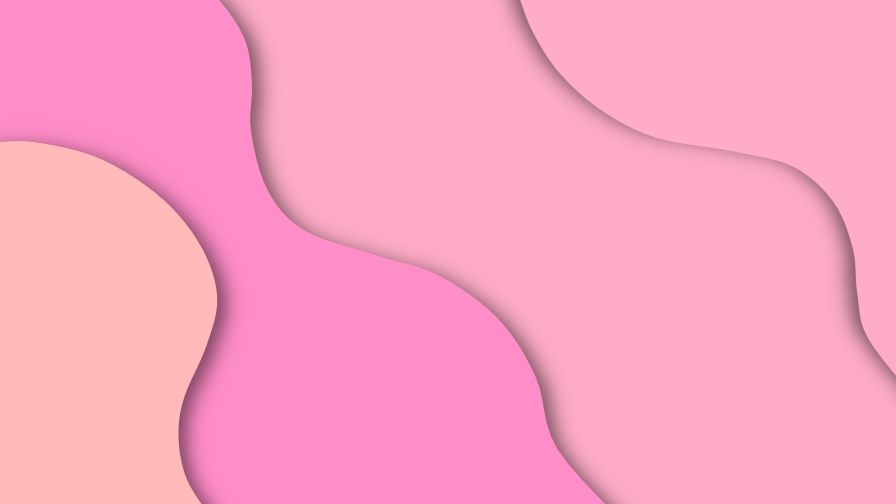
Write a Shadertoy shader that draws this background.

```glsl
// Layered pink paper waves with soft drop shadows.

const vec3 BASE_PINK = vec3(1.0, 0.675, 0.78);
const vec3 HOT_PINK  = vec3(1.0, 0.553, 0.78);
const vec3 PEACH     = vec3(1.0, 0.73, 0.725);

const vec2  SHADOW_OFFSET  = vec2(0.0185, -0.0093);
const float SHADOW_BLUR    = 0.0185;
const float SHADOW_OPACITY = 0.5;

// Spline knots, in units of the canvas height
const int KNOTS = 13;
const int STEPS = 6;
const vec2 PEACH_EDGE[KNOTS] = vec2[KNOTS](
    vec2(-0.139, 0.690), vec2(0.0, 0.718), vec2(0.093, 0.714), vec2(0.208, 0.681),
    vec2(0.324, 0.604), vec2(0.400, 0.509), vec2(0.431, 0.410), vec2(0.410, 0.315),
    vec2(0.366, 0.213), vec2(0.354, 0.139), vec2(0.366, 0.062), vec2(0.400, 0.0),
    vec2(0.463, -0.076));
const vec2 HOT_EDGE[KNOTS] = vec2[KNOTS](
    vec2(0.370, 1.058), vec2(0.435, 1.0), vec2(0.486, 0.921), vec2(0.500, 0.833),
    vec2(0.498, 0.741), vec2(0.530, 0.625), vec2(0.602, 0.544), vec2(0.745, 0.494),
    vec2(0.870, 0.454), vec2(0.988, 0.368), vec2(1.063, 0.252), vec2(1.106, 0.109),
    vec2(1.250, -0.050));
const vec2 CORNER_EDGE[KNOTS] = vec2[KNOTS](
    vec2(1.007, 1.081), vec2(1.032, 1.0), vec2(1.060, 0.931), vec2(1.111, 0.854),
    vec2(1.192, 0.782), vec2(1.301, 0.727), vec2(1.458, 0.699), vec2(1.574, 0.669),
    vec2(1.653, 0.600), vec2(1.692, 0.507), vec2(1.701, 0.417), vec2(1.722, 0.329),
    vec2(1.817, 0.208));

vec2 catmullRom(vec2 a, vec2 b, vec2 c, vec2 d, float t) {
    return b + 0.5 * t * (c - a + t * (2.0 * a - 5.0 * b + 4.0 * c - d
             + t * (3.0 * (b - c) + d - a)));
}

// Signed distance to a spline; positive on the left of its direction
float splineDistance(vec2 p, vec2 knots[KNOTS]) {
    float nearest = 1e6;
    float side = 1.0;
    vec2 start = knots[0];
    for (int i = 0; i < KNOTS - 1; i++) {
        vec2 before = knots[max(i - 1, 0)];
        vec2 after = knots[min(i + 2, KNOTS - 1)];
        for (int j = 1; j <= STEPS; j++) {
            float t = float(j) / float(STEPS);
            vec2 end = catmullRom(before, knots[i], knots[i + 1], after, t);
            vec2 along = end - start;
            vec2 rel = p - start;
            vec2 gap = rel - along * clamp(dot(rel, along) / dot(along, along), 0.0, 1.0);
            float gapSquared = dot(gap, gap);
            if (gapSquared < nearest) {
                nearest = gapSquared;
                side = along.x * rel.y - along.y * rel.x;
            }
            start = end;
        }
    }
    return sqrt(nearest) * (side < 0.0 ? -1.0 : 1.0);
}

// Lays one sheet and its shadow over the colour below; side picks the filled half
vec3 addSheet(vec3 below, vec3 paper, vec2 p, vec2 knots[KNOTS], float side, float pixel) {
    float sheetDist = side * splineDistance(p, knots);
    float shadowDist = side * splineDistance(p + side * SHADOW_OFFSET, knots);
    float shadow = SHADOW_OPACITY / (1.0 + exp(-1.7 * shadowDist / SHADOW_BLUR));
    float cover = smoothstep(-0.7 * pixel, 0.7 * pixel, sheetDist);
    return mix(below * (1.0 - shadow), paper, cover);
}

void mainImage(out vec4 fragColor, in vec2 fragCoord) {
    float pixel = 1.0 / iResolution.y;
    vec2 p = fragCoord * pixel;

    vec3 color = BASE_PINK;
    color = addSheet(color, BASE_PINK, p, CORNER_EDGE, 1.0, pixel);
    color = addSheet(color, HOT_PINK, p, HOT_EDGE, -1.0, pixel);
    color = addSheet(color, PEACH, p, PEACH_EDGE, -1.0, pixel);
    fragColor = vec4(color, 1.0);
}
```
